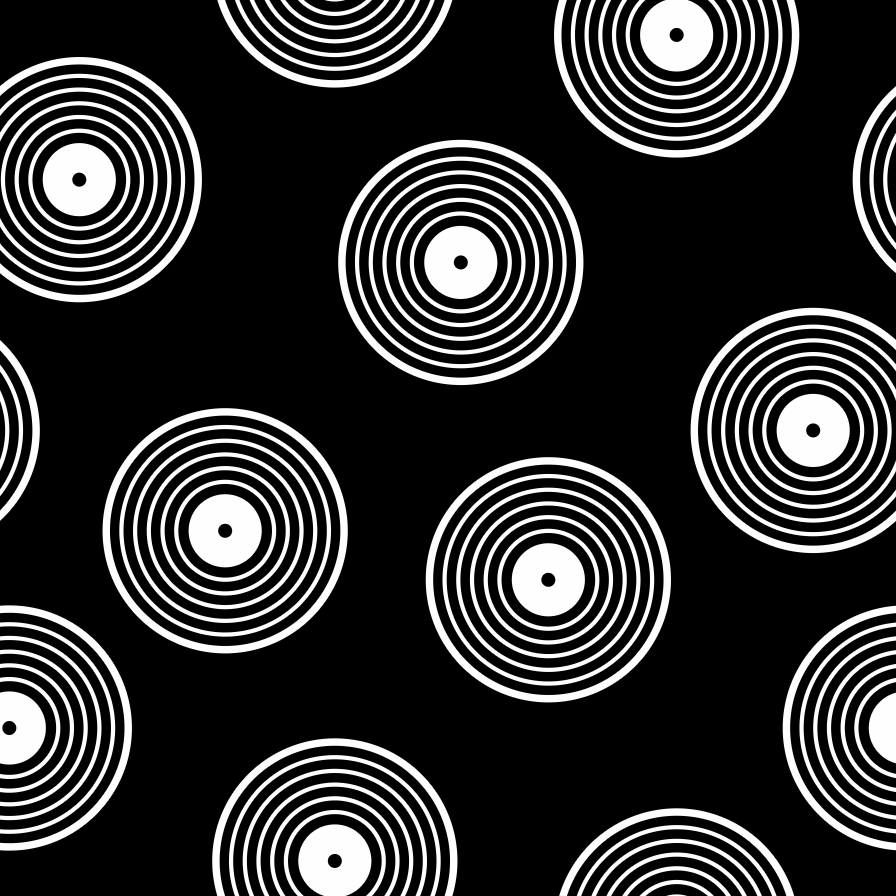
Reproduce this pattern procedurally as a WebGL 1 fragment shader.

```glsl
precision highp float;
// Seamless tile of eight white grooved discs scattered over black.

uniform vec2 u_resolution;

// Lengths are fractions of the canvas side.
const vec3 BACKGROUND = vec3(0.0);
const vec3 INK = vec3(0.995);

const float REPEATS = 1.0;            // tiles across and down
const float DISC_COUNT = 8.0;
const vec2 LATTICE_ORIGIN = vec2(0.3737, 0.0391);
const vec2 LATTICE_STEP = vec2(5.0, 1.0) / DISC_COUNT;

// Small shifts off the lattice, for the lower and upper four discs
const vec4 NUDGE_X_LOW  = vec4(0.0, 0.0117, -0.0117, 0.0026);
const vec4 NUDGE_Y_LOW  = vec4(0.0, 0.0234, 0.0638, -0.0065);
const vec4 NUDGE_X_HIGH = vec4(0.0339, 0.0156, -0.0352, 0.0065);
const vec4 NUDGE_Y_HIGH = vec4(-0.0195, 0.0430, 0.0104, 0.0469);

const float RIM_RADIUS = 0.1327;
const float RIM_WIDTH = 0.0083;
const float GROOVE_COUNT = 5.0;
const float GROOVE_FIRST = 0.0546;
const float GROOVE_STEP = 0.0153;
const float GROOVE_WIDTH = 0.0047;
const float LABEL_RADIUS = 0.0408;
const float HOLE_RADIUS = 0.0078;

float ringDistance(float r, float radius, float width) {
  return abs(r - radius) - 0.5 * width;
}

// Signed distance to the ink of one disc, at radius r from its centre
float discDistance(float r) {
  float rim = ringDistance(r, RIM_RADIUS, RIM_WIDTH);
  float index = floor((r - GROOVE_FIRST) / GROOVE_STEP + 0.5);
  index = clamp(index, 0.0, GROOVE_COUNT - 1.0);
  float groove = ringDistance(r, GROOVE_FIRST + index * GROOVE_STEP, GROOVE_WIDTH);
  float label = max(r - LABEL_RADIUS, HOLE_RADIUS - r);
  return min(rim, min(groove, label));
}

// Distance to a centre, wrapped around the tile edges
float wrappedDistance(vec2 p, vec2 centre) {
  return length(fract(p - centre + 0.5) - 0.5);
}

// Distance to the closest disc centre
float nearestCentre(vec2 p) {
  float nearest = 1.0;
  for (int i = 0; i < 4; i++) {
    vec2 low = LATTICE_ORIGIN + float(i) * LATTICE_STEP;
    vec2 high = low + 4.0 * LATTICE_STEP;
    low += vec2(NUDGE_X_LOW[i], NUDGE_Y_LOW[i]);
    high += vec2(NUDGE_X_HIGH[i], NUDGE_Y_HIGH[i]);
    nearest = min(nearest, wrappedDistance(p, low));
    nearest = min(nearest, wrappedDistance(p, high));
  }
  return nearest;
}

void main() {
  float side = min(u_resolution.x, u_resolution.y);
  vec2 p = gl_FragCoord.xy / side * REPEATS;
  float pixel = REPEATS / side;

  // One-pixel edge smoothing
  float d = discDistance(nearestCentre(p));
  float coverage = clamp(0.5 - d / pixel, 0.0, 1.0);
  gl_FragColor = vec4(mix(BACKGROUND, INK, coverage), 1.0);
}
```
